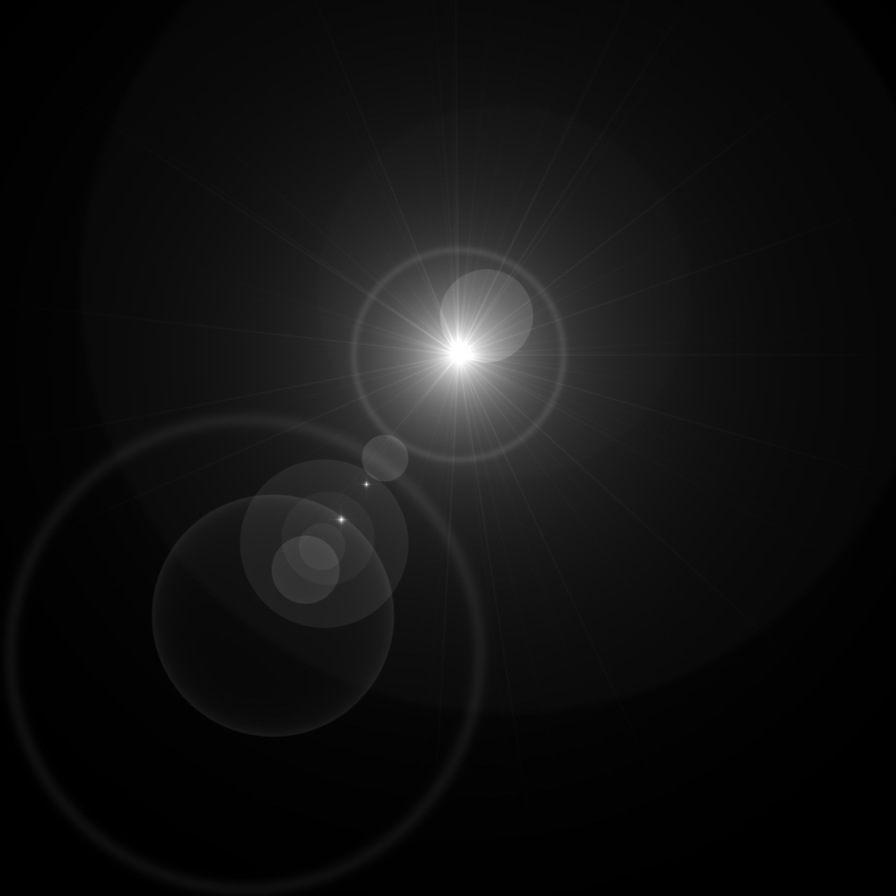
Write a Shadertoy shader that draws this background.

```glsl
#define SUN vec2(0.512, 0.604)
#define FLARE_AXIS vec2(-0.2383, -0.3346)
#define CORE_GAIN 0.78
#define CORE_SIZE 0.039
#define HAZE_GAIN 0.36
#define HAZE_SIZE 0.155
#define RAY_GAIN 0.045
#define RAY_WIDTH 0.0011
#define FINE_RAYS 56
#define MAIN_RAYS 16

float hash(float n) {
    return fract(sin(n * 127.1 + 3.7) * 4375.85);
}

// Position along the line of lens reflections; 0 is the sun
vec2 onAxis(float t) {
    return SUN + FLARE_AXIS * t;
}

// Flat reflection with a slightly brighter rim
float ghost(vec2 p, float t, float radius, float softness) {
    float d = length(p - onAxis(t));
    float mask = 1.0 - smoothstep(radius - softness, radius + softness, d);
    return mask * (0.82 + 0.18 * pow(min(d / radius, 1.0), 4.0));
}

float ring(vec2 p, float t, float radius, float width) {
    float d = (length(p - onAxis(t)) - radius) / width;
    return exp(-d * d);
}

// Thin beam from the sun, fading along its length
float ray(vec2 q, float angle, float reach) {
    vec2 dir = vec2(cos(angle), sin(angle));
    float along = dot(q, dir);
    float across = (q.x * dir.y - q.y * dir.x) / RAY_WIDTH;
    float fade = exp(-max(along, 0.0) / reach) * (1.0 - smoothstep(0.38, 0.56, along));
    return smoothstep(0.0, 0.02, along) * exp(-across * across) * fade;
}

float sunRays(vec2 q) {
    float sum = 0.0;
    float mainAngles[MAIN_RAYS] = float[MAIN_RAYS](
        0.0, 19.3, 37.5, 57.0, 64.2, 90.5, 112.0, 146.5,
        173.6, 191.0, 203.8, 267.0, 278.6, 294.8, 317.6, 344.0);
    for (int i = 0; i < MAIN_RAYS; i++) {
        sum += ray(q, radians(mainAngles[i]), 0.32);
    }
    for (int i = 0; i < FINE_RAYS; i++) {
        float n = float(i);
        float angle = 6.2832 * hash(n);
        sum += ray(q, angle, 0.07 + 0.14 * hash(n + 71.0)) * (0.3 + 0.6 * hash(n + 151.0));
    }
    return sum;
}

// Tiny four-pointed glint
float glint(vec2 p, float t, float size) {
    vec2 q = abs(p - onAxis(t)) / size;
    float cross4 = exp(-q.x * 0.7 - q.y * 4.0) + exp(-q.y * 0.7 - q.x * 4.0);
    return 0.3 * cross4 + 0.5 * exp(-dot(q, q)) + 0.06 * exp(-length(q) * 0.35);
}

void mainImage(out vec4 fragColor, in vec2 fragCoord) {
    vec2 p = (fragCoord - 0.5 * iResolution.xy) / iResolution.y + 0.5;
    vec2 q = p - SUN;
    float d = length(q);
    float edge = 1.0 / iResolution.y;

    // Sun and its haze
    float light = CORE_GAIN * exp(-d / CORE_SIZE);
    light += max(HAZE_GAIN * exp(-d / HAZE_SIZE) - 0.005, 0.0);
    light += RAY_GAIN * sunRays(q);
    light += 0.065 * ring(p, 0.0, 0.117, 0.0045);

    // Wide faint discs around the sun
    light += 0.018 * ghost(p, -0.23, 0.477, 0.006);
    light += 0.009 * ghost(p, -0.21, 0.208, 0.004);
    light += 0.085 * ghost(p, -0.13, 0.052, edge);

    // Reflections below the sun
    light += 0.095 * ghost(p, 0.345, 0.026, edge);
    light += 0.060 * ghost(p, 0.630, 0.094, edge);
    light += 0.032 * ghost(p, 0.612, 0.052, edge);
    light += 0.040 * ghost(p, 0.640, 0.026, edge);
    light += 0.085 * ghost(p, 0.717, 0.038, edge);

    // Hollow disc, lit towards its rim
    float hollow = length(p - onAxis(0.87)) / 0.135;
    float inside = 1.0 - smoothstep(1.0 - 0.01, 1.0 + 0.01, hollow);
    light += inside * (0.012 + 0.035 * pow(hollow, 5.0) + 0.045 * pow(hollow, 28.0));

    // Large outer ring and glints
    light += 0.055 * ring(p, 1.0, 0.262, 0.0085);
    light += 0.75 * glint(p, 0.432, 0.0026);
    light += 0.80 * glint(p, 0.550, 0.0036);

    fragColor = vec4(vec3(clamp(light, 0.0, 1.0)), 1.0);
}
```
